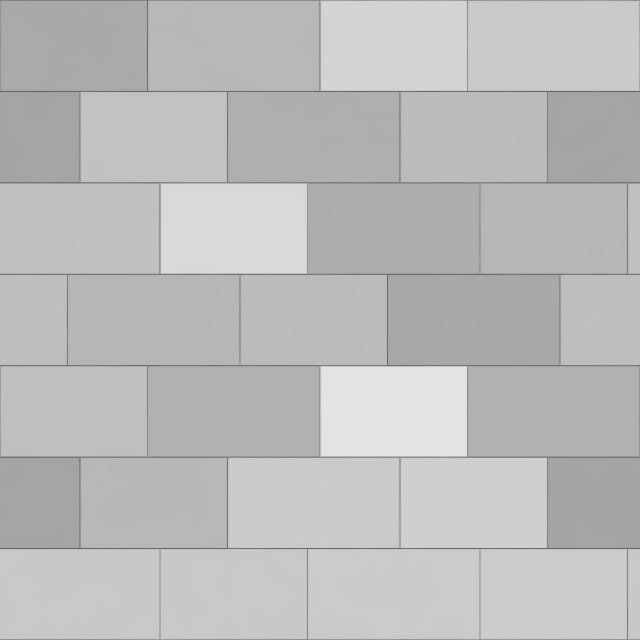
Write a WebGL 2 fragment shader that draws this pattern.

```glsl
#version 300 es
precision highp float;

uniform vec2 u_resolution;
out vec4 fragColor;

const float ROWS = 7.0;
const float PAIRS = 2.0;            // short + long brick pairs per row
const float PAIR_WIDTH = 1.0 / PAIRS;
const float SHORT_WIDTH = 0.2305;
const float ROW_SHIFT = 0.125;      // sideways step from row to row
const float JOINT_WIDTH = 0.0015;
const float JOINT_TONE = 0.36;
const float JOINT_FAINTEST = 0.5;
const float HALO_WIDTH = 0.0016;
const float HALO_STRENGTH = 0.05;
const float MOTTLE = 0.006;

// Brick tones, row by row from the top: short, long, short, long
const float BRICK_TONES[28] = float[28](
    0.665, 0.720, 0.830, 0.792,
    0.760, 0.685, 0.735, 0.645,
    0.850, 0.680, 0.715, 0.755,
    0.735, 0.660, 0.745, 0.715,
    0.890, 0.695, 0.750, 0.695,
    0.812, 0.645, 0.720, 0.792,
    0.800, 0.785, 0.785, 0.795);

float hash(vec2 p) {
    return fract(sin(dot(p, vec2(127.1, 311.7))) * 43758.5453);
}

float valueNoise(vec2 p) {
    vec2 cell = floor(p);
    vec2 f = fract(p);
    f = f * f * (3.0 - 2.0 * f);
    float low = mix(hash(cell), hash(cell + vec2(1.0, 0.0)), f.x);
    float high = mix(hash(cell + vec2(0.0, 1.0)), hash(cell + vec2(1.0)), f.x);
    return mix(low, high, f.y);
}

// Share of a pixel covered by a joint whose centre is dist away
float jointCoverage(float dist, float pixel) {
    float halfJoint = 0.5 * JOINT_WIDTH;
    float nearEdge = max(dist - 0.5 * pixel, -halfJoint);
    float farEdge = min(dist + 0.5 * pixel, halfJoint);
    return clamp((farEdge - nearEdge) / pixel, 0.0, 1.0);
}

void main() {
    vec2 uv = gl_FragCoord.xy / u_resolution;
    float pixel = 1.0 / min(u_resolution.x, u_resolution.y);

    // Brick layout
    float rowPos = (1.0 - uv.y) * ROWS;
    float row = clamp(floor(rowPos), 0.0, ROWS - 1.0);
    float x = fract(uv.x - row * ROW_SHIFT);
    float pair = floor(x * PAIRS);
    float pairX = x - pair * PAIR_WIDTH;
    float isLong = step(SHORT_WIDTH, pairX);
    int brick = int(row * 2.0 * PAIRS + pair * 2.0 + isLong);

    // Distances to the nearest joints
    float sideDist = min(abs(pairX - SHORT_WIDTH), min(pairX, PAIR_WIDTH - pairX));
    float bedDist = abs(rowPos - floor(rowPos + 0.5)) / ROWS;

    // Face tone with faint mottling
    float mottle = valueNoise(uv * 14.0 + row) * 0.6 + valueNoise(uv * 45.0) * 0.4;
    float tone = BRICK_TONES[brick] + MOTTLE * (mottle - 0.5);

    // Soft darkening beside the joints
    float edgeDist = min(sideDist, bedDist);
    tone *= 1.0 - HALO_STRENGTH * exp(-edgeDist / HALO_WIDTH);

    // Each side joint has its own strength; all joints wear along their length
    float jointId = pair * 2.0 + step(0.5 * SHORT_WIDTH, pairX)
                  + step(0.5 * (SHORT_WIDTH + PAIR_WIDTH), pairX);
    jointId = mod(jointId, 2.0 * PAIRS);
    float sideStrength = mix(JOINT_FAINTEST, 1.0, hash(vec2(jointId, row + 3.0)));
    float wear = mix(0.8, 1.0, valueNoise(uv * 30.0 + 7.0));
    float joint = max(jointCoverage(sideDist, pixel) * sideStrength,
                      jointCoverage(bedDist, pixel)) * wear;

    fragColor = vec4(vec3(mix(tone, JOINT_TONE, joint)), 1.0);
}
```
